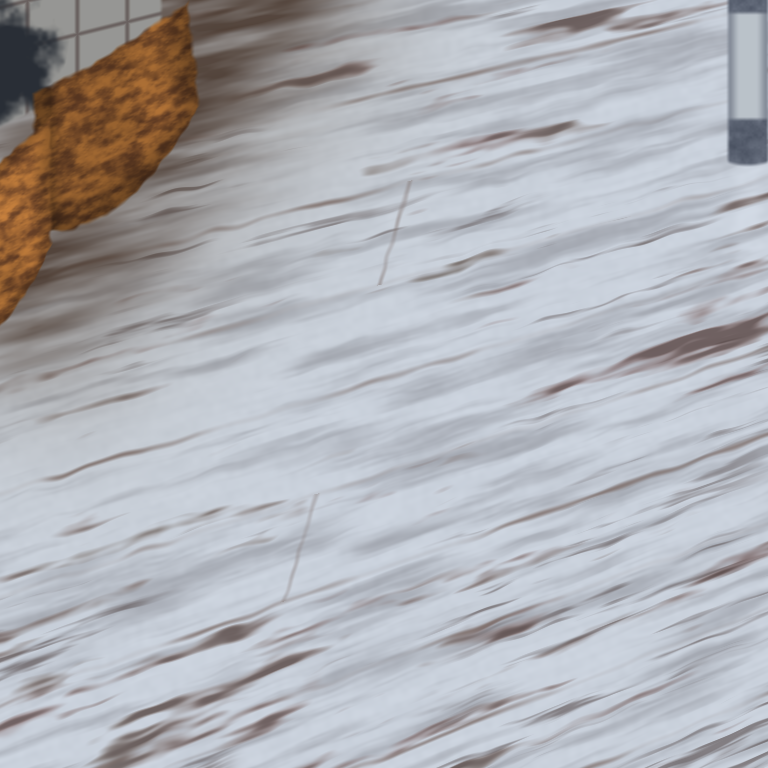
This texture is drawn by a Shadertoy shader. Its source:

```glsl
#define PAINT vec3(0.792, 0.822, 0.864)
#define GREY_WASH vec3(0.615, 0.630, 0.665)
#define BARE_WOOD vec3(0.500, 0.440, 0.425)
#define DARK_GAP vec3(0.290, 0.235, 0.230)
#define SHADE vec3(0.305, 0.240, 0.205)
#define STRAW vec3(0.665, 0.430, 0.205)
#define STRAW_DARK vec3(0.350, 0.215, 0.130)
#define SLOPE 0.36
#define FAN 0.17
#define PLANK 0.135
#define WEAR 0.640
#define SOFT 0.0035

float hash(vec2 cell) {
    uvec2 q = uvec2(ivec2(cell)) * uvec2(1597334673u, 3812015801u);
    uint n = (q.x ^ q.y) * 1597334673u;
    n = (n ^ (n >> 15)) * 2246822519u;
    return float((n ^ (n >> 13)) >> 8) / 16777216.0;
}

float noise(vec2 p) {
    vec2 i = floor(p), f = fract(p);
    f = f * f * (3.0 - 2.0 * f);
    return mix(mix(hash(i), hash(i + vec2(1, 0)), f.x),
               mix(hash(i + vec2(0, 1)), hash(i + vec2(1, 1)), f.x), f.y);
}

float fbm(vec2 p) {
    float sum = 0.0, amp = 0.57;
    for (int i = 0; i < 3; i++) {
        sum += amp * noise(p);
        p = p * 2.03 + 17.3;
        amp *= 0.5;
    }
    return sum;
}

// Soft mask, 1 where d is positive
float inside(float d) { return smoothstep(-SOFT, SOFT, d); }

float stroke(float d, float width) { return 1.0 - smoothstep(0.0, width, abs(d)); }

float segmentDistance(vec2 p, vec2 a, vec2 b) {
    vec2 ab = b - a;
    return length(p - a - ab * clamp(dot(p - a, ab) / dot(ab, ab), 0.0, 1.0));
}

// Grain coordinates: along the boards, and across them as they fan out
vec2 grainSpace(vec2 p) {
    return vec2(p.x - 0.3 * p.y, (p.y - SLOPE * p.x) / (1.0 - FAN * p.x));
}

vec3 paintedFloor(vec2 p) {
    vec2 g = grainSpace(p);
    g.y += 0.006 * (noise(g * vec2(30.0, 40.0)) - 0.5);
    float board = g.y / PLANK - 0.65;

    // Washed grain
    float grain = fbm(g * vec2(7.0, 56.0));
    float cloud = fbm(g * vec2(3.0, 11.0) + 40.0);
    vec3 col = mix(PAINT, GREY_WASH, 0.8 * smoothstep(0.43, 0.84, grain * 0.8 + cloud * 0.22));
    col += 0.020 * (noise(g * vec2(20.0, 140.0)) - 0.5);
    col += 0.016 * (noise(p * 110.0) - 0.5);

    // Flaked patches with ragged rims, brown to mauve, darker at the core
    float ragged = noise(g * vec2(45.0, 110.0)) - 0.5;
    float flake = fbm(g * vec2(6.5, 41.0) + 81.0) + 0.25 * (cloud - 0.5) + 0.10 * ragged;
    vec3 wood = BARE_WOOD + vec3(0.07, 0.0, 0.03) * (noise(g * vec2(8.0, 20.0)) - 0.4);
    col = mix(col, wood, 0.75 * smoothstep(WEAR, WEAR + 0.17, flake));
    col = mix(col, DARK_GAP, 0.5 * smoothstep(WEAR + 0.10, WEAR + 0.22, flake));

    // Thin slivers of lost paint
    float sliver = fbm(g * vec2(7.0, 78.0) + 151.0) + 0.08 * ragged;
    float gate = smoothstep(0.42, 0.75, noise(g * vec2(5.0, 14.0) + 23.0));
    col = mix(col, DARK_GAP, 0.55 * gate * smoothstep(0.62, 0.82, sliver));

    // Broken board seams and a few faint butt joints
    float edge = floor(board + 0.5);
    float seam = (board - edge) * PLANK;
    float worn = smoothstep(0.45, 0.85, fbm(vec2(g.x * 9.0, edge * 7.0 + 60.0)));
    col = mix(col, BARE_WOOD, (0.10 + 0.75 * worn) * stroke(seam, 0.006));
    float jointed = 1.0 - step(0.5, mod(floor(board), 3.0));
    float joint = g.x - 0.305 + 0.003 * (noise(p * 60.0) - 0.5);
    col = mix(col, BARE_WOOD, (0.2 + 0.3 * noise(p * 35.0)) * jointed * stroke(joint, 0.005));
    return col;
}

vec3 wicker(vec2 p) {
    vec2 q = vec2(p.x + 0.3 * p.y, p.y - 0.45 * p.x);
    float weave = fbm(q * vec2(55.0, 105.0));
    float light = 0.82 + 0.3 * fbm(p * 14.0);
    return mix(STRAW_DARK, STRAW, smoothstep(0.1, 0.85, weave)) * light;
}

void mainImage(out vec4 fragColor, in vec2 fragCoord) {
    vec2 p = fragCoord / iResolution.xy;
    vec3 col = paintedFloor(p);

    // Warm streaky shadow cast beside the baskets
    float d = segmentDistance(p, vec2(0.02, 0.66), vec2(0.31, 1.0));
    float streak = 0.3 + 1.3 * fbm(grainSpace(p) * vec2(8.0, 52.0) + 9.0);
    float shadow = 0.82 * exp(-d * d / 0.020) * streak;
    col = mix(col, SHADE, clamp(shadow, 0.0, 0.9));
    col *= 1.0 - vec3(0.05, 0.065, 0.095) * exp(-d * d / 0.08);

    // Tiles and dark foliage behind the rim
    float rim = 0.876 + 0.45 * (p.x - 0.045) + 0.5 * p.x * p.x;
    vec3 tiles = vec3(0.59, 0.59, 0.58);
    float lines = max(stroke(fract(p.x / 0.065 - 0.05) - 0.5, 0.08),
                      stroke(fract((p.y - 0.25 * p.x) / 0.06) - 0.5, 0.08));
    tiles = mix(tiles, DARK_GAP, 0.6 * lines);
    float leaf = 0.07 - length(p - vec2(0.0, 0.915)) + 0.06 * (fbm(p * 40.0) - 0.5);
    tiles = mix(tiles, vec3(0.16, 0.18, 0.21), smoothstep(-0.02, 0.02, leaf));
    col = mix(col, tiles, inside(0.21 - p.x) * inside(p.y - rim + 0.02));

    // Two woven baskets
    float ragged = 0.006 * (noise(p * 85.0) - 0.5);
    float belly = p.y - 0.70 - 4.5 * (p.x - 0.07) * (p.x - 0.07);
    float side = 0.245 + 0.12 * (0.99 - p.y) - p.x;
    float back = min(min(rim - p.y, belly), min(side, p.x - 0.045)) + ragged;
    float front = min(0.79 + 0.85 * p.x - p.y, p.y - 0.575 - p.x - 9.0 * p.x * p.x);
    front = min(front, 0.066 - p.x) + ragged;
    vec3 straw = wicker(p);
    float fold = 1.0 - 0.35 * exp(-max(p.x - 0.066, 0.0) / 0.010);
    float bottom = mix(0.72, 1.0, smoothstep(0.0, 0.06, min(belly, side)));
    col = mix(col, straw * bottom * fold, inside(back));
    col = mix(col, straw * mix(0.85, 1.1, smoothstep(0.0, 0.03, front)), inside(front));

    // Chair leg with a scuffed foot and a faint reflection
    float leg = 0.026 - abs(p.x - 0.974);
    float foot = p.y - 0.785 - 6.0 * (p.x - 0.974) * (p.x - 0.974);
    vec3 tube = mix(vec3(0.50, 0.53, 0.58), vec3(0.73, 0.76, 0.79), smoothstep(0.0, 0.016, leg));
    vec3 cap = vec3(0.35, 0.38, 0.44) + 0.14 * (fbm(p * 90.0) - 0.5);
    tube = mix(tube, cap, max(inside(0.845 - p.y), inside(p.y - 0.983)));
    col += 0.025 * smoothstep(0.0, 0.02, leg) * smoothstep(0.60, 0.72, p.y);
    col = mix(col, tube, inside(leg) * inside(foot));

    fragColor = vec4(clamp(col, 0.0, 1.0), 1.0);
}
```
